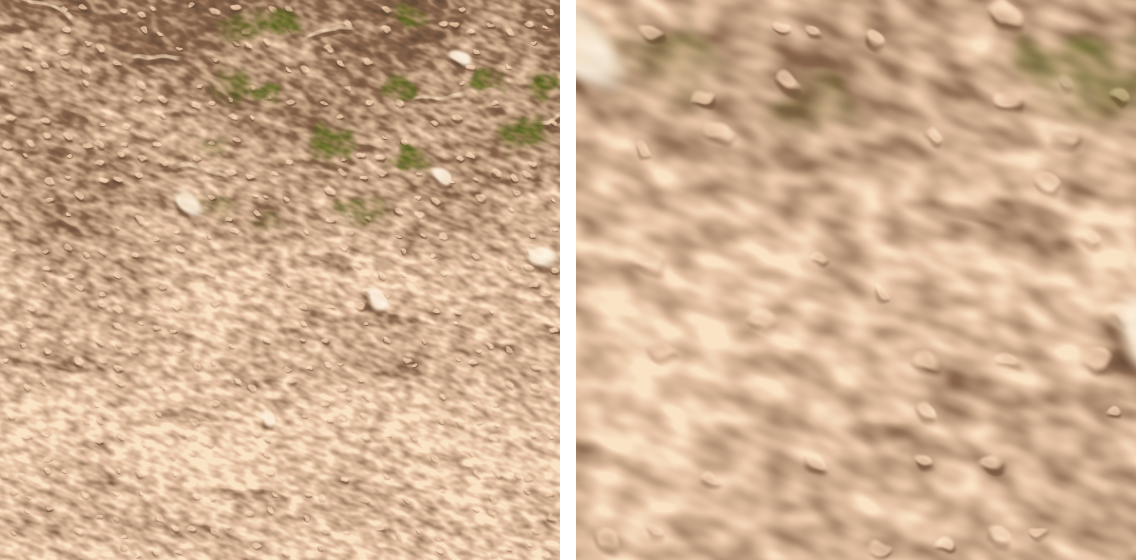
Left, the full canvas; right, a detail of the centre.
Write a WebGL 1 fragment shader that draws this texture.

```glsl
precision highp float;
uniform vec2 u_resolution;

#define GRAIN_TILT -0.36
#define GRAIN_FREQ vec2(34.0, 68.0)
#define GRAIN_CONTRAST 0.68
#define FINE_CONTRAST 0.36
#define PATCH_CONTRAST 0.34
#define FURROW_DEPTH 0.34
#define TONE_BOTTOM 0.76
#define TONE_TOP 0.32
#define PEBBLE_DENSITY 0.42
#define ROCK_DENSITY 0.13
#define TWIG_DENSITY 0.60
#define TUFT_DENSITY 0.55

const vec3 UMBER = vec3(0.54, 0.40, 0.30);
const vec3 EARTH = vec3(0.68, 0.55, 0.44);
const vec3 CLAY = vec3(0.80, 0.67, 0.55);
const vec3 SAND = vec3(0.91, 0.77, 0.65);
const vec3 CREAM = vec3(0.98, 0.89, 0.77);
const vec3 CHALK = vec3(1.0, 0.96, 0.90);
const vec3 OLIVE = vec3(0.49, 0.42, 0.24);
const vec3 LEAF = vec3(0.37, 0.43, 0.13);

float hash(vec2 p) {
  vec3 q = fract(vec3(p.xyx) * 0.1031);
  q += dot(q, q.yzx + 33.33);
  return fract((q.x + q.y) * q.z);
}

vec2 hash2(vec2 p) {
  return vec2(hash(p + 17.3), hash(p + 61.7));
}

vec2 rotate(vec2 p, float a) {
  float c = cos(a), s = sin(a);
  return vec2(c * p.x + s * p.y, c * p.y - s * p.x);
}

float corner(vec2 cell, vec2 offset) {
  float a = 6.2832 * hash(cell + 101.0);
  return dot(vec2(cos(a), sin(a)), offset);
}

float gradientNoise(vec2 p) {
  vec2 i = floor(p), f = p - i;
  vec2 u = f * f * f * (f * (f * 6.0 - 15.0) + 10.0);
  vec2 e = vec2(1.0, 0.0);
  return mix(mix(corner(i, f), corner(i + e.xy, f - e.xy), u.x),
             mix(corner(i + e.yx, f - e.yx), corner(i + e.xx, f - e.xx), u.x), u.y);
}

float disc(vec2 q, float soft) {
  return 1.0 - smoothstep(1.0 - soft, 1.0 + soft, length(q));
}

// Scattered stones: x is the lit face, y the shadow below it
vec2 stones(vec2 p, float density, float size) {
  vec2 result = vec2(0.0);
  vec2 home = floor(p);
  p += 0.10 * vec2(gradientNoise(p * 3.1), gradientNoise(p * 3.1 + 40.0));
  for (int j = -1; j <= 1; j++) for (int i = -1; i <= 1; i++) {
    vec2 cell = home + vec2(float(i), float(j));
    float present = step(hash(cell + 7.0), density);
    float radius = size * mix(0.5, 1.1, hash(cell + 23.0));
    vec2 q = p - cell - 0.2 - 0.6 * hash2(cell);
    q = rotate(q, GRAIN_TILT + 0.9 * (hash(cell + 31.0) - 0.5)) / (radius * vec2(1.0, 0.58));
    result = max(result, present * vec2(disc(q, 0.35), disc(q - vec2(0.25, -0.85), 0.45)));
  }
  return result;
}

// Bent twigs: x is the bark, y the shadow below it
vec2 twigs(vec2 p) {
  vec2 result = vec2(0.0);
  vec2 home = floor(p);
  for (int j = -1; j <= 1; j++) for (int i = -1; i <= 1; i++) {
    vec2 cell = home + vec2(float(i), float(j));
    float present = step(hash(cell + 5.0), TWIG_DENSITY);
    vec2 q = rotate(p - cell - hash2(cell + 3.0), 1.5 * (hash(cell + 11.0) - 0.6));
    q.y += (hash(cell + 19.0) - 0.5) * 1.6 * q.x * q.x + 0.05 * gradientNoise(p * 5.0);
    float reach = mix(0.2, 0.42, hash(cell + 29.0));
    float span = present * (1.0 - smoothstep(0.7 * reach, reach, abs(q.x)));
    result = max(result, span * (1.0 - smoothstep(vec2(0.007), vec2(0.026, 0.036),
                                                  abs(vec2(q.y, q.y + 0.04)))));
  }
  return result;
}

// Ragged grass tufts
float tufts(vec2 p) {
  float cover = 0.0;
  vec2 home = floor(p);
  p += 0.22 * vec2(gradientNoise(p * 4.0), gradientNoise(p * 4.0 + 70.0));
  for (int j = -1; j <= 1; j++) for (int i = -1; i <= 1; i++) {
    vec2 cell = home + vec2(float(i), float(j));
    float present = step(hash(cell + 47.0), TUFT_DENSITY);
    vec2 q = p - cell - 0.15 - 0.7 * hash2(cell + 9.0);
    float radius = mix(0.12, 0.30, hash(cell + 53.0));
    cover = max(cover, present * disc(q / (radius * vec2(1.25, 0.85)), 0.5));
  }
  return cover;
}

vec3 soilColour(float tone) {
  float t = clamp(tone, 0.0, 1.0) * 4.0;
  vec3 c = mix(UMBER, EARTH, clamp(t, 0.0, 1.0));
  c = mix(c, CLAY, clamp(t - 1.0, 0.0, 1.0));
  c = mix(c, SAND, clamp(t - 2.0, 0.0, 1.0));
  c = mix(c, CREAM, clamp(t - 3.0, 0.0, 1.0));
  return c * (1.0 + 0.5 * clamp(tone, -0.5, 0.0));
}

void main() {
  vec2 uv = gl_FragCoord.xy / u_resolution;
  vec2 along = rotate(uv, GRAIN_TILT);
  float upper = smoothstep(0.45, 0.75, uv.y);

  // Soil: slope shading, patches, tilted grain and furrows
  float grain = gradientNoise(along * GRAIN_FREQ);
  float fine = gradientNoise(along * GRAIN_FREQ * 1.9 + 30.0);
  float tone = mix(TONE_BOTTOM, TONE_TOP, smoothstep(0.1, 0.95, uv.y));
  tone += PATCH_CONTRAST * gradientNoise(uv * vec2(4.0, 7.0) + 12.0);
  tone += 0.24 * gradientNoise(along * vec2(11.0, 22.0) + 5.0);
  tone += GRAIN_CONTRAST * grain + FINE_CONTRAST * fine;
  float furrow = gradientNoise(rotate(uv, -0.08) * vec2(8.0, 30.0) + 0.25 * grain);
  tone -= FURROW_DEPTH * smoothstep(0.26, 0.5, furrow);
  tone -= 0.22 * smoothstep(0.86, 1.0, uv.y + 0.12 * gradientNoise(uv * 5.0));

  // Loose matter
  vec2 pebble = stones(uv * 30.0, PEBBLE_DENSITY, 0.26);
  vec2 rock = stones(uv * 7.0 + 3.0, ROCK_DENSITY, 0.22);
  vec2 twig = twigs(uv * 5.0 + 2.0) * upper;
  tone -= 0.34 * pebble.y + 0.45 * rock.y + 0.35 * twig.y;
  tone = mix(tone, 0.92 + 0.3 * fine, 0.75 * pebble.x);
  vec3 colour = soilColour(tone);
  colour = mix(colour, mix(CLAY, CREAM, 0.5 + fine), 0.75 * twig.x);
  colour = mix(colour, mix(CREAM, CHALK, 0.6 + grain), 0.92 * rock.x);

  // Grass on the upper right
  float meadow = smoothstep(0.3, 0.5, uv.x) * smoothstep(0.56, 0.68, uv.y);
  float grass = tufts(uv * 9.0 + 1.0) * meadow;
  vec3 blade = mix(LEAF, OLIVE, clamp(0.5 + 1.2 * grain + 0.6 * fine, 0.0, 1.0));
  colour = mix(colour, blade * (1.0 + 0.3 * fine), 0.85 * grass);

  gl_FragColor = vec4(colour, 1.0);
}
```
